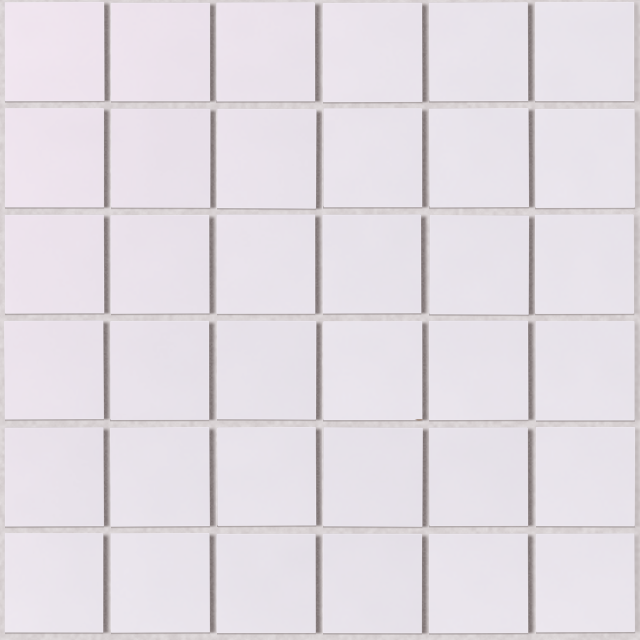
Write a WebGL 1 fragment shader that draws this texture.

```glsl
precision highp float;
uniform vec2 u_resolution;

// Layout, in canvas widths; cells are measured from the top left
const float COUNT = 6.0;
const float PITCH = 0.1659;
const float TILE = 0.1550;
const float JITTER = 0.0016;
const float CORNER = 0.0014;
const float SOFTNESS = 0.0007;
const vec2 MARGIN = vec2(0.0062, 0.0030);

// Surface detail
const float RIM = 0.0022;
const float MESH_SCALE = 150.0;
const vec2 CHIP_CELL = vec2(3.0, 3.0);
const vec2 CHIP_POS = vec2(0.1500, 0.1545);
const vec2 CHIP_SIZE = vec2(0.0070, 0.0014);

const vec3 GLAZE_SHADE = vec3(0.885, 0.868, 0.898);
const vec3 GLAZE_LIGHT = vec3(0.935, 0.915, 0.942);
const vec3 BLUSH = vec3(0.018, -0.004, 0.006);
const vec3 GROUT_LIGHT = vec3(0.885, 0.865, 0.870);
const vec3 GROUT_MID = vec3(0.770, 0.735, 0.740);
const vec3 SHADOW = vec3(0.490, 0.450, 0.450);
const vec3 CHIP_COLOR = vec3(0.58, 0.49, 0.43);

float hash(vec2 p) {
    vec3 h = fract(vec3(p.xyx) * 0.1031);
    h += dot(h, h.yzx + 33.33);
    return fract((h.x + h.y) * h.z);
}

float noise(vec2 p) {
    vec2 i = floor(p);
    vec2 f = fract(p);
    f = f * f * (3.0 - 2.0 * f);
    float a = mix(hash(i), hash(i + vec2(1.0, 0.0)), f.x);
    float b = mix(hash(i + vec2(0.0, 1.0)), hash(i + 1.0), f.x);
    return mix(a, b, f.y);
}

float roundedBox(vec2 p, vec2 halfSize, float radius) {
    vec2 d = abs(p) - halfSize + radius;
    return length(max(d, 0.0)) + min(max(d.x, d.y), 0.0) - radius;
}

// Light mesh backing with a deep shadow right of each tile and a thin one below
vec3 groutColor(vec2 p, vec2 local, vec2 size, vec2 cell) {
    float mesh = noise(p * MESH_SCALE);
    float grain = noise(p * MESH_SCALE * 2.7 + 17.0);
    vec3 color = mix(GROUT_MID, GROUT_LIGHT, 0.4 + 0.45 * mesh + 0.15 * grain);

    vec2 past = local - size;
    float inner = 1.0 - step(COUNT - 1.5, cell.x);
    float along = smoothstep(-0.001, 0.008, local.y)
                * (1.0 - smoothstep(-0.003, 0.003, past.y));
    float side = step(-0.002, past.x) * (1.0 - smoothstep(0.003, 0.0125, past.x));
    side *= along * mix(0.25, 1.0, inner) * (0.84 + 0.16 * grain);

    float under = step(-0.002, past.y) * (1.0 - smoothstep(0.0, 0.0035, past.y));
    under *= 0.55 * step(0.0, local.x) * (1.0 - smoothstep(-0.001, 0.002, past.x));
    return mix(color, SHADOW, max(side, under));
}

// Nearly flat glaze, warmer toward the upper left, with a pale rim
vec3 glazeColor(vec2 p, vec2 local, vec2 cell, float dist) {
    vec2 uv = local / TILE;
    float tone = 0.43 + 0.22 * (hash(cell + 5.0) - 0.5);
    tone += 0.20 * (0.5 - uv.x) + 0.10 * (uv.y - 0.5);
    tone += 0.16 * (noise(p * 24.0) - 0.5) + 0.06 * (noise(p * 190.0) - 0.5);
    tone += 0.22 * smoothstep(0.35, 0.75, length(p - 0.5));
    vec3 color = mix(GLAZE_SHADE, GLAZE_LIGHT, clamp(tone, 0.0, 1.0));
    color += BLUSH * smoothstep(0.9, 0.1, p.x + 0.7 * p.y);

    float rim = smoothstep(-RIM, -0.4 * RIM, dist);
    color = mix(color, GLAZE_LIGHT, 0.55 * rim);
    return color * (1.0 - 0.07 * smoothstep(-0.3 * RIM, 0.0, dist));
}

void main() {
    vec2 p = gl_FragCoord.xy / u_resolution;
    p.y = 1.0 - p.y;
    float blur = max(SOFTNESS, 0.75 / min(u_resolution.x, u_resolution.y));

    // Each cell holds one tile and the gaps to its right and below
    vec2 grid = p - MARGIN;
    vec2 cell = clamp(floor(grid / PITCH), 0.0, COUNT - 1.0);
    vec2 offset = JITTER * vec2(hash(cell + 11.0), hash(cell + 47.0));
    vec2 size = TILE + JITTER * (vec2(hash(cell + 71.0), hash(cell + 93.0)) - 0.5);
    vec2 local = grid - cell * PITCH - offset;

    // Slight skew from hand setting
    float skew = 0.012 * (hash(cell + 29.0) - 0.5);
    vec2 centered = local - 0.5 * size;
    centered += skew * vec2(-centered.y, centered.x);
    local = centered + 0.5 * size;

    float dist = roundedBox(centered, 0.5 * size, CORNER);
    float cover = 1.0 - smoothstep(-blur, blur, dist);
    vec3 color = mix(groutColor(p, local, size, cell),
                     glazeColor(p, local, cell, dist), cover);

    // One chipped lower edge
    vec2 toChip = (local - CHIP_POS) / CHIP_SIZE;
    float chip = 1.0 - smoothstep(0.5, 1.2, length(toChip));
    chip *= 1.0 - step(0.5, length(cell - CHIP_CELL));
    gl_FragColor = vec4(mix(color, CHIP_COLOR, 0.8 * chip), 1.0);
}
```
